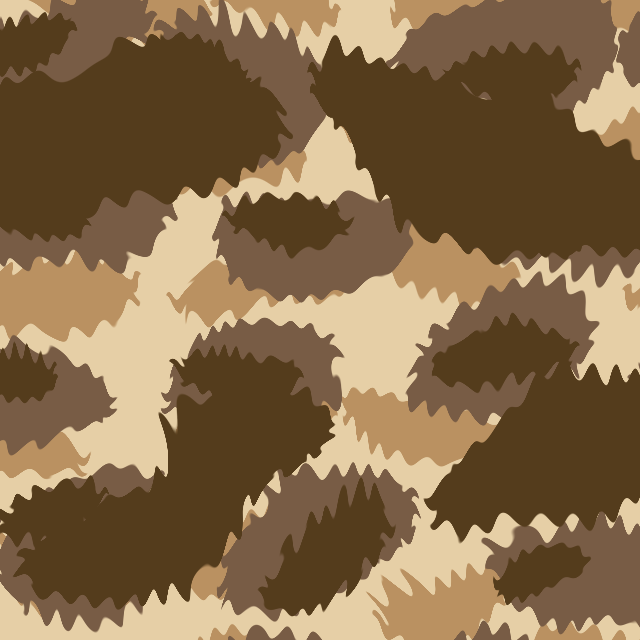
Reproduce this pattern procedurally as a WebGL 1 fragment shader.

```glsl
precision highp float;
// Desert camouflage: ragged, mostly horizontal patches of tan, umber and dark brown on sand.

uniform vec2 u_resolution;

vec2 hash2(vec2 p) {
  vec3 q = fract(p.xyx * vec3(0.1031, 0.1030, 0.0973));
  q += dot(q, q.yzx + 33.33);
  return fract((q.xx + q.yz) * q.zy);
}

// Smooth two-channel value noise in -1..1
vec2 noise2(vec2 p) {
  vec2 i = floor(p), f = fract(p);
  f = f * f * (3.0 - 2.0 * f);
  vec2 low = mix(hash2(i), hash2(i + vec2(1.0, 0.0)), f.x);
  vec2 high = mix(hash2(i + vec2(0.0, 1.0)), hash2(i + 1.0), f.x);
  return 2.0 * mix(low, high, f.y) - 1.0;
}

// Bends outlines into lobes and bumps, then shears them into teeth without folding
vec2 ragged(vec2 p, float lobe, float teeth, float seed) {
  vec2 q = p + lobe * noise2(p * 4.5 + seed);
  q += 0.018 * noise2(p * 12.0 + seed * 1.7);
  vec2 wobble = noise2(p * 9.0 + seed * 2.3);
  float depth = (1.15 + 0.6 * wobble.y) / teeth;
  q.y += 1.3 * depth * sin(q.x * teeth + 2.5 * wobble.x);
  q.x += depth * sin(q.y * teeth * 1.1 + 2.5 * wobble.y);
  return q;
}

// Approximate signed distance to an ellipse
float ellipse(vec2 p, vec2 radii) {
  float k = length(p / radii);
  return k * (k - 1.0) / max(length(p / (radii * radii)), 0.001);
}

// Distance to the nearest of many tilted ellipses on a staggered, jittered grid
float patches(vec2 p, vec2 cellSize, vec2 radii, float jitter, float seed) {
  vec2 home = floor(p / cellSize);
  float d = 10.0;
  for (int y = -1; y <= 1; y++) {
    for (int x = -1; x <= 1; x++) {
      vec2 cell = home + vec2(float(x), float(y));
      vec2 shift = (hash2(cell + seed) - 0.5) * jitter;
      vec2 shape = hash2(cell + seed + 57.0);
      vec2 centre = cell + 0.5 + shift + vec2(0.7 * mod(cell.y, 2.0), 0.0);
      float tilt = (shape.x - 0.5) * 0.9;
      float c = cos(tilt), s = sin(tilt);
      vec2 local = mat2(c, -s, s, c) * (p - centre * cellSize);
      d = min(d, ellipse(local, radii * mix(0.87, 1.13, shape.y)));
    }
  }
  return d;
}

void main() {
  float side = min(u_resolution.x, u_resolution.y);
  vec2 p = gl_FragCoord.xy / side;
  float edge = 0.8 / side;

  vec3 sand = vec3(0.90, 0.81, 0.65);
  vec3 ochre = vec3(0.73, 0.57, 0.38);
  vec3 umber = vec3(0.47, 0.36, 0.27);
  vec3 darkBrown = vec3(0.33, 0.235, 0.11);

  // Umber patches and the dark islands in them share one grid and seed
  vec2 umberCell = vec2(0.34, 0.26);
  float ochreD = patches(ragged(p, 0.055, 165.0, 11.0), vec2(0.30, 0.22), vec2(0.12, 0.053), 0.4, 23.0);
  float umberD = patches(ragged(p, 0.055, 165.0, 31.0), umberCell, vec2(0.152, 0.086), 0.3, 41.0);
  vec2 islandP = p + vec2(0.025, -0.02);
  float islandD = patches(ragged(islandP, 0.05, 210.0, 53.0), umberCell, vec2(0.088, 0.042), 0.3, 41.0);
  float massD = patches(ragged(p, 0.07, 145.0, 71.0), vec2(0.68, 0.52), vec2(0.255, 0.113), 0.2, 83.0);

  // Layers from bottom to top
  vec3 colour = mix(ochre, sand, smoothstep(-edge, edge, ochreD));
  colour = mix(umber, colour, smoothstep(-edge, edge, umberD));
  colour = mix(darkBrown, colour, smoothstep(-edge, edge, min(islandD, massD)));
  gl_FragColor = vec4(colour, 1.0);
}
```
